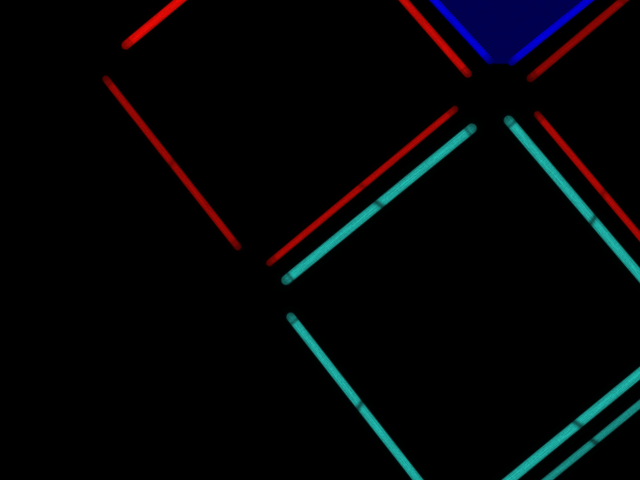
Write a Shadertoy shader that draws this background.

```glsl
const vec3 RED = vec3(0.66, 0.03, 0.015);
const vec3 TEAL = vec3(0.12, 0.68, 0.64);
const vec3 BLUE = vec3(0.01, 0.0, 0.83);
const vec3 PANE_BLUE = vec3(0.0, 0.0, 0.31);
const float EDGE = 0.0024;        // softness of the tube outline
const float HALO = 0.045;         // strength of the surrounding glow
const float HALO_REACH = 0.005;
const float CAP_LENGTH = 0.028;   // dimmed length at each tube end
const float PANE_BOTTOM = 0.867;

// Tube axes as start.xy, end.xy in units of canvas height
const vec4 RED_TUBES[6] = vec4[6](
    vec4(0.255, 0.900, 0.645, 1.224), vec4(0.216, 0.841, 0.500, 0.480),
    vec4(0.679, 1.186, 0.980, 0.840), vec4(0.556, 0.448, 0.953, 0.777),
    vec4(1.099, 0.832, 1.495, 1.165), vec4(1.115, 0.767, 1.399, 0.429));
const vec4 TEAL_TUBES[5] = vec4[5](
    vec4(0.588, 0.410, 0.991, 0.739), vec4(1.053, 0.757, 1.418, 0.326),
    vec4(0.600, 0.347, 0.899, -0.036), vec4(1.004, -0.047, 1.403, 0.280),
    vec4(1.038, -0.083, 1.437, 0.243));
const vec4 BLUE_TUBES[2] = vec4[2](
    vec4(0.747, 1.172, 1.026, 0.868), vec4(1.059, 0.866, 1.458, 1.186));

// Half width and brightness of each tube
const vec2 RED_LOOK[6] = vec2[6](
    vec2(0.0095, 1.35), vec2(0.0078, 0.9), vec2(0.0085, 1.15),
    vec2(0.0072, 1.0), vec2(0.0085, 0.82), vec2(0.0075, 1.0));
const vec2 TEAL_LOOK[5] = vec2[5](
    vec2(0.0105, 1.0), vec2(0.0105, 1.0), vec2(0.0095, 1.0),
    vec2(0.0108, 1.0), vec2(0.0082, 0.8));
const vec2 BLUE_LOOK = vec2(0.0085, 1.0);

vec2 hashGradient(vec2 cell) {
    float angle = 6.2832 * fract(sin(dot(cell, vec2(127.1, 311.7))) * 43758.5);
    return vec2(cos(angle), sin(angle));
}

float gradientNoise(vec2 p) {
    vec2 cell = floor(p), f = fract(p);
    vec2 u = f * f * f * (f * (f * 6.0 - 15.0) + 10.0);
    vec2 right = vec2(1.0, 0.0), up = vec2(0.0, 1.0);
    float low = mix(dot(hashGradient(cell), f),
                    dot(hashGradient(cell + right), f - right), u.x);
    float high = mix(dot(hashGradient(cell + up), f - up),
                     dot(hashGradient(cell + 1.0), f - 1.0), u.x);
    return mix(low, high, u.y);
}

float bump(float x, float width) {
    return exp(-x * x / (width * width));
}

// Position along and across an axis, measured from its middle
vec2 axisCoords(vec2 p, vec4 axis) {
    vec2 dir = normalize(axis.zw - axis.xy);
    vec2 q = p - 0.5 * (axis.xy + axis.zw);
    return vec2(dot(q, dir), dot(q, vec2(-dir.y, dir.x)));
}

// Light of one tube; detail scales its middle joint and end rings
float tubeLight(vec2 p, vec4 axis, vec2 look, float detail) {
    float halfWidth = look.x;
    float halfLength = 0.5 * distance(axis.xy, axis.zw);
    vec2 q = axisCoords(p, axis);
    float toEnd = halfLength - abs(q.x);
    float d = length(vec2(max(halfWidth - toEnd, 0.0), q.y)) - halfWidth;
    float body = 1.0 - smoothstep(-EDGE, EDGE, d);

    // Rounded shading, dim caps, joint and rings
    float across = q.y / halfWidth;
    float shade = 1.0 - 0.28 * across * across;
    shade *= mix(0.5, 1.0, smoothstep(0.0, CAP_LENGTH, toEnd));
    shade *= 1.0 - 0.5 * detail * bump(q.x + 0.3 * q.y, 0.006);
    shade *= 1.0 - 0.35 * detail * bump(toEnd - 0.021, 0.004);

    // Lengthwise streaks and fine grain
    shade *= 1.0 + 0.16 * gradientNoise(q * vec2(22.0, 420.0) + axis.xy * 37.0)
                 + 0.12 * gradientNoise(q * 230.0 + axis.zw * 53.0);
    float halo = HALO * exp(-max(d, 0.0) / HALO_REACH);
    return look.y * max(body * shade, halo);
}

// Dim pane enclosed by the two blue tubes
float paneMask(vec2 p) {
    float d = p.y - PANE_BOTTOM;
    for (int i = 0; i < 2; i++) d = min(d, axisCoords(p, BLUE_TUBES[i]).y);
    return smoothstep(-EDGE, EDGE, d);
}

void mainImage(out vec4 fragColor, in vec2 fragCoord) {
    vec2 p = fragCoord / iResolution.y;
    vec3 color = PANE_BLUE * paneMask(p) * (1.0 + 0.06 * gradientNoise(p * 60.0));

    for (int i = 0; i < 6; i++)
        color = max(color, RED * tubeLight(p, RED_TUBES[i], RED_LOOK[i], 0.5));
    for (int i = 0; i < 5; i++)
        color = max(color, TEAL * tubeLight(p, TEAL_TUBES[i], TEAL_LOOK[i], 1.0));
    for (int i = 0; i < 2; i++)
        color = max(color, BLUE * tubeLight(p, BLUE_TUBES[i], BLUE_LOOK, 0.2));

    fragColor = vec4(clamp(color, 0.0, 1.0), 1.0);
}
```
